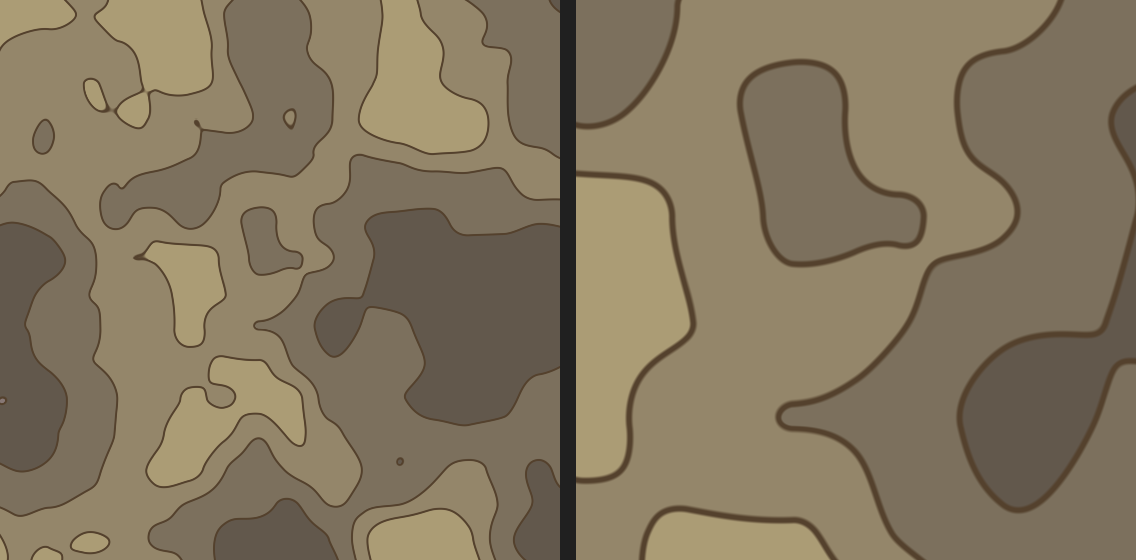
Left: the whole. Right: its middle third, enlarged.
A WebGL 1 fragment shader for this pattern:

```glsl
precision highp float;
// Camouflage-like contour map: a height field of three octaves of value noise
// is cut at four levels into flat earth tones, and each level is outlined with
// a thin brown line of even width (height offset divided by local slope).
uniform vec2 u_resolution;

#define CELLS 4.0          // coarse noise cells across the canvas
#define GAIN_MID 0.5       // weight of the second octave
#define GAIN_FINE 0.22     // weight of the third octave
#define LEVEL_TAN 0.33
#define LEVEL_OLIVE 0.455
#define LEVEL_UMBER 0.634
#define LEVEL_MAUVE 0.89
#define LINE_HALF_WIDTH 0.0018
#define LINE_SOFTNESS 0.0011
#define MIN_SLOPE 0.3      // keeps lines from swelling on flat ground

const vec3 SAND  = vec3(0.67, 0.61, 0.46);
const vec3 TAN   = vec3(0.58, 0.525, 0.415);
const vec3 OLIVE = vec3(0.485, 0.44, 0.365);
const vec3 UMBER = vec3(0.385, 0.345, 0.30);
const vec3 MAUVE = vec3(0.53, 0.47, 0.46);
const vec3 INK   = vec3(0.33, 0.255, 0.175);

// Permutation polynomial on the integers 0..288
float permute(float n) {
  n = mod(n, 289.0);
  return mod((34.0 * n + 1.0) * n, 289.0);
}

float hash(vec2 cell) {
  return permute(permute(cell.x) + 5.0 * cell.y) / 289.0;
}

float valueNoise(vec2 p) {
  vec2 cell = floor(p);
  vec2 f = fract(p);
  vec2 w = f * f * (3.0 - 2.0 * f);
  float bottom = mix(hash(cell), hash(cell + vec2(1.0, 0.0)), w.x);
  float top = mix(hash(cell + vec2(0.0, 1.0)), hash(cell + vec2(1.0)), w.x);
  return mix(bottom, top, w.y);
}

float height(vec2 uv) {
  vec2 p = uv * CELLS;
  float sum = valueNoise(p)
            + GAIN_MID * valueNoise(p * 2.0 + vec2(7.3, 3.7))
            + GAIN_FINE * valueNoise(p * 4.0 + vec2(18.6, 11.4));
  return sum / (1.0 + GAIN_MID + GAIN_FINE);
}

// Fills the ground above one level and keeps the distance to the nearest line
void addBand(inout vec3 color, inout float lineDist, vec3 fill,
             float signedDist, float pixel) {
  color = mix(color, fill, smoothstep(-pixel, pixel, signedDist));
  lineDist = min(lineDist, abs(signedDist));
}

void main() {
  float pixel = 1.0 / min(u_resolution.x, u_resolution.y);
  vec2 uv = gl_FragCoord.xy * pixel;

  // Height and slope by finite differences
  vec2 stepX = vec2(0.001, 0.0);
  float h = height(uv);
  vec2 gradient = vec2(height(uv + stepX) - h, height(uv + stepX.yx) - h) / stepX.x;
  float slope = max(length(gradient), MIN_SLOPE);

  // Flat tones from low to high ground
  vec3 color = SAND;
  float lineDist = 1.0;
  addBand(color, lineDist, TAN, (h - LEVEL_TAN) / slope, pixel);
  addBand(color, lineDist, OLIVE, (h - LEVEL_OLIVE) / slope, pixel);
  addBand(color, lineDist, UMBER, (h - LEVEL_UMBER) / slope, pixel);
  addBand(color, lineDist, MAUVE, (h - LEVEL_MAUVE) / slope, pixel);

  // Outlines
  float soft = max(LINE_SOFTNESS, 0.5 * pixel);
  float ink = 1.0 - smoothstep(LINE_HALF_WIDTH - soft, LINE_HALF_WIDTH + soft, lineDist);
  gl_FragColor = vec4(mix(color, INK, ink), 1.0);
}
```
